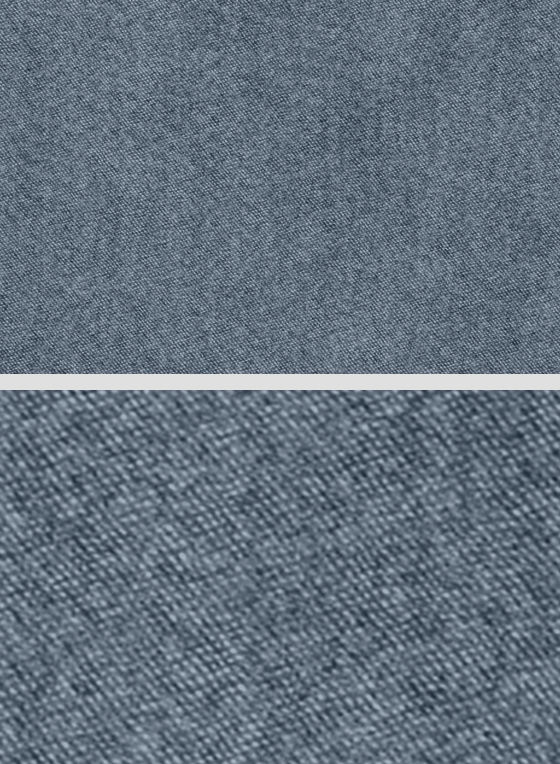
Top, the full canvas; bottom, a detail of the centre.
Reproduce this texture procedurally as a WebGL 2 fragment shader.

```glsl
#version 300 es
precision highp float;
// Worn blue-grey twill cloth: steep diagonal ribs crossed by finer yarns,
// drawn as two cosine waves whose phase wanders with low-frequency noise.
// Fine stretched noise adds loose fibres, broad noise a faint mottling.

uniform vec2 u_resolution;
out vec4 fragColor;

float hash(vec2 cell) {
  return fract(sin(dot(cell, vec2(12.9898, 78.233))) * 43758.5453);
}

// Smooth value noise, centred on zero
float noise(vec2 p) {
  vec2 cell = floor(p);
  vec2 f = fract(p);
  f = f * f * (3.0 - 2.0 * f);
  float low = mix(hash(cell), hash(cell + vec2(1.0, 0.0)), f.x);
  float high = mix(hash(cell + vec2(0.0, 1.0)), hash(cell + vec2(1.0)), f.x);
  return mix(low, high, f.y) - 0.5;
}

// Ribs fall to the right; cross yarns cut them into small dark gaps
float weave(vec2 p) {
  float wander = 0.7 * noise(p * 9.0) + 0.35 * noise(p * 38.0 + 5.0);
  float ribPhase = dot(p, vec2(0.77, 0.64)) * 125.0 + wander;
  float yarnPhase = dot(p, vec2(-0.25, 0.97)) * 115.0
                  + 0.8 * noise(p * 24.0 + 31.0) + 0.4 * noise(p * 70.0);
  float rib = cos(6.28318 * ribPhase);
  float yarn = cos(6.28318 * yarnPhase);
  float wear = 1.0 + 0.7 * noise(p * 45.0 + 17.0);
  return wear * (0.088 * rib + 0.045 * yarn + 0.045 * rib * yarn);
}

// Short fibres lying along two directions, plus fine grain
float fibres(vec2 p) {
  vec2 along = vec2(dot(p, vec2(0.64, -0.77)), dot(p, vec2(0.77, 0.64)));
  vec2 across = vec2(dot(p, vec2(0.94, 0.34)), dot(p, vec2(-0.34, 0.94)));
  return 0.14 * noise(along * vec2(110.0, 270.0))
       + 0.17 * noise(across * vec2(120.0, 280.0) + 40.0)
       + 0.16 * noise(p * 310.0 + 9.0);
}

// Cloudy fading over the whole cloth
float mottling(vec2 p) {
  return 0.035 * noise(p * 3.0 + 2.0)
       + 0.035 * noise(p * 11.0 + 8.0)
       + 0.045 * noise(p * 32.0 + 14.0);
}

void main() {
  vec2 p = gl_FragCoord.xy / u_resolution.y;
  float shade = 0.385 + weave(p) + fibres(p) + mottling(p);
  shade = clamp(shade, 0.12, 0.64);
  vec3 blueTint = vec3(0.0, 0.05, 0.1);
  fragColor = vec4(shade + blueTint, 1.0);
}
```
